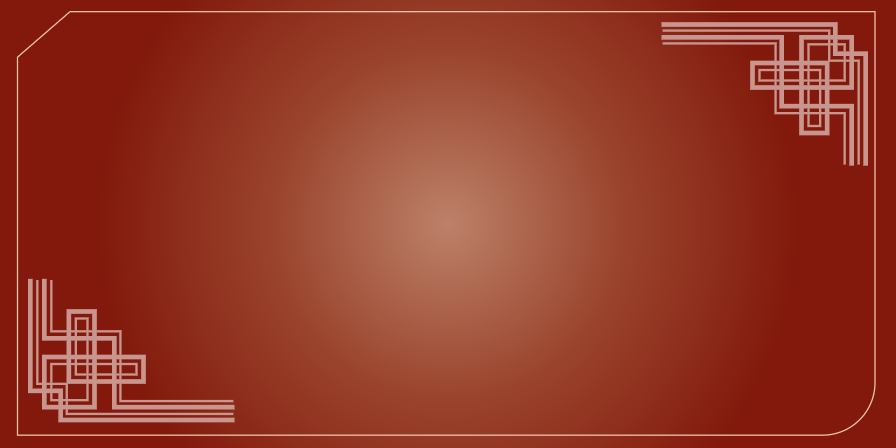
A WebGL 1 fragment shader for this background:

```glsl
precision highp float;
// Red background with a warm central glow, a thin frame and two knotted lattice corners.

uniform vec2 u_resolution;

#define CANVAS_HEIGHT 384.0
#define GLOW_RADIUS 300.0
#define GLOW_CORE vec3(0.74, 0.505, 0.41)
#define GLOW_MIDDLE vec3(0.605, 0.265, 0.175)
#define GLOW_EDGE vec3(0.51, 0.10, 0.047)
#define FRAME_COLOR vec3(0.94, 0.77, 0.68)
#define LATTICE_COLOR vec3(0.79, 0.59, 0.56)
#define FRAME_WIDTH 1.1
#define THICK_WIDTH 4.0
#define THIN_WIDTH 2.0
#define CORNER_RADIUS 45.0

// Share of a pixel covered by a line of the given width
float stroke(float dist, float width, float pixel) {
  float inner = max(dist - 0.5 * pixel, -0.5 * width);
  float outer = min(dist + 0.5 * pixel, 0.5 * width);
  return clamp((outer - inner) / pixel, 0.0, 1.0);
}

// Square-capped distance to an axis-aligned segment
float segment(vec2 p, vec2 a, vec2 b) {
  vec2 d = abs(p - 0.5 * (a + b)) - 0.5 * abs(b - a);
  return max(d.x, d.y);
}

// Stepped strand: down, across, down, then out to the right
float strand(vec2 p, vec2 upper, vec2 lower) {
  vec2 elbow = vec2(lower.x, upper.y);
  float d = segment(p, vec2(upper.x, 143.0), upper);
  d = min(d, segment(p, upper, elbow));
  d = min(d, segment(p, elbow, lower));
  return min(d, segment(p, lower, vec2(199.0, lower.y)));
}

// Closed, self-crossing knot, moved inwards by inset
float knot(vec2 p, float inset) {
  float left = 38.0 + inset, right = 123.0 - inset;
  float top = 117.0 - inset, bottom = 35.0 + inset;
  vec2 columns = vec2(59.0 + inset, 81.0 - inset);
  vec2 rows = vec2(57.0 + inset, 78.0 - inset);
  float d = segment(p, vec2(left, rows.y), vec2(right, rows.y));
  d = min(d, segment(p, vec2(right, rows.y), vec2(right, rows.x)));
  d = min(d, segment(p, vec2(right, rows.x), vec2(columns.x, rows.x)));
  d = min(d, segment(p, vec2(columns.x, rows.x), vec2(columns.x, top)));
  d = min(d, segment(p, vec2(columns.x, top), vec2(columns.y, top)));
  d = min(d, segment(p, vec2(columns.y, top), vec2(columns.y, bottom)));
  d = min(d, segment(p, vec2(columns.y, bottom), vec2(left, bottom)));
  return min(d, segment(p, vec2(left, bottom), vec2(left, rows.y)));
}

// Two strands and a knot; shift places the thin companion lines
float lattice(vec2 p, float shift) {
  vec2 upperShift = vec2(shift);
  vec2 lowerShift = vec2(shift * 0.87);
  float d = strand(p, vec2(26.0, 49.0) + upperShift, vec2(52.0, 24.0) + lowerShift);
  d = min(d, strand(p, vec2(38.0, 94.0) + upperShift, vec2(98.0, 35.0) + lowerShift));
  return min(d, knot(p, shift));
}

// Box with a cut upper left and a rounded lower right corner
float frame(vec2 p) {
  p -= vec2(382.5, 192.5);
  vec2 halfSize = vec2(367.5, 181.5);
  float radius = (p.x > 0.0 && p.y < 0.0) ? CORNER_RADIUS : 0.0;
  vec2 e = abs(p) - halfSize + radius;
  float box = min(max(e.x, e.y), 0.0) + length(max(e, 0.0)) - radius;
  float cut = dot(p - vec2(-367.5, 142.5), normalize(vec2(-39.0, 45.0)));
  return max(box, cut);
}

// Radial gradient with three stops
vec3 glow(vec2 p, vec2 center) {
  float t = min(distance(p, center) / GLOW_RADIUS, 1.0) * 2.0;
  vec3 color = mix(GLOW_CORE, GLOW_MIDDLE, min(t, 1.0));
  return mix(color, GLOW_EDGE, max(t - 1.0, 0.0));
}

void main() {
  float pixel = CANVAS_HEIGHT / u_resolution.y;
  vec2 size = vec2(2.0, 1.0) * CANVAS_HEIGHT;
  vec2 p = gl_FragCoord.xy / u_resolution * size;

  vec3 color = glow(p, 0.5 * size);
  color = mix(color, FRAME_COLOR, stroke(frame(p), FRAME_WIDTH, pixel));

  // Half-turn symmetry carries the lower left lattice to the upper right
  vec2 q = p.x > 0.5 * size.x ? vec2(size.x, 387.0) - p : p;
  float thick = stroke(lattice(q, 0.0), THICK_WIDTH, pixel);
  float thin = stroke(lattice(q, 6.0), THIN_WIDTH, pixel);
  color = mix(color, LATTICE_COLOR, max(thick, thin));

  gl_FragColor = vec4(color, 1.0);
}
```
